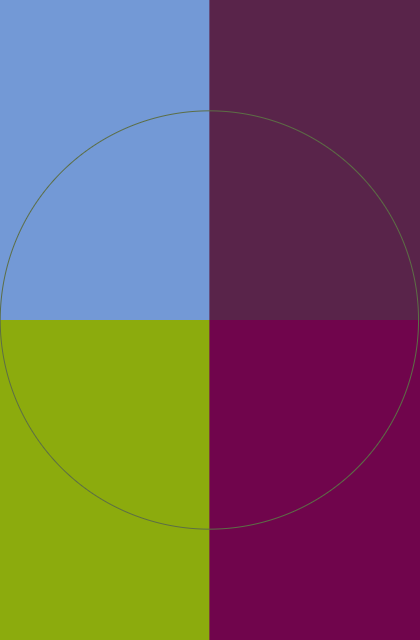
Give the GLSL for this background, as a Shadertoy shader.

```glsl
// Four flat colour quadrants crossed by a thin, wide circle.

const vec3 SKY_BLUE   = vec3(0.45, 0.60, 0.84);
const vec3 DUSK_PLUM  = vec3(0.35, 0.14, 0.29);
const vec3 LEAF_GREEN = vec3(0.55, 0.67, 0.05);
const vec3 DEEP_WINE  = vec3(0.44, 0.02, 0.30);
const vec3 RING_COLOR = vec3(0.36, 0.43, 0.27);

const vec2 CENTER = vec2(0.4985, 0.5);   // fraction of the canvas
const float RING_RADIUS = 0.498;         // fraction of the canvas width
const float RING_HALF_WIDTH = 0.0012;

// Smooth step one pixel wide, centred on zero distance.
float edge(float dist, float pixel) {
    return clamp(dist / pixel + 0.5, 0.0, 1.0);
}

void mainImage(out vec4 fragColor, in vec2 fragCoord) {
    // Position from the crossing point, in canvas widths.
    vec2 p = (fragCoord - CENTER * iResolution.xy) / iResolution.x;
    float pixel = 1.0 / iResolution.x;

    // Quadrants
    float right = edge(p.x, pixel);
    float upper = edge(p.y, pixel);
    vec3 color = mix(mix(LEAF_GREEN, DEEP_WINE, right),
                     mix(SKY_BLUE, DUSK_PLUM, right), upper);

    // Ring
    float ringDist = abs(length(p) - RING_RADIUS) - RING_HALF_WIDTH;
    color = mix(color, RING_COLOR, edge(-ringDist, pixel));

    fragColor = vec4(color, 1.0);
}
```
